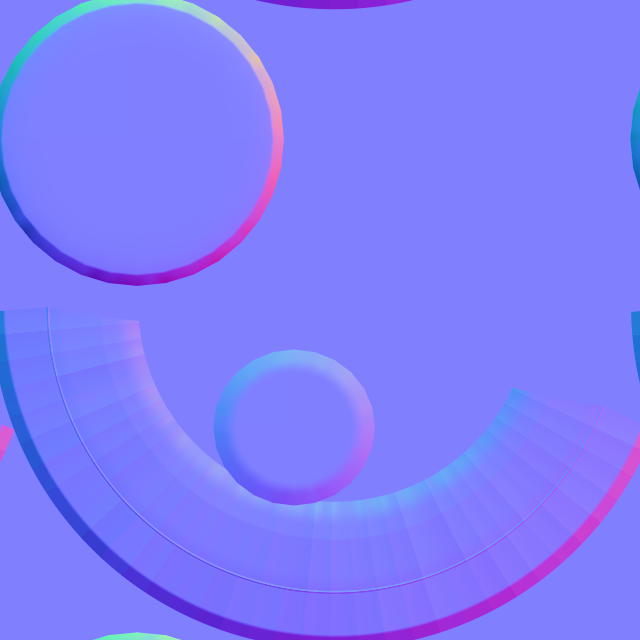
Reproduce this texture map procedurally as a WebGL 1 fragment shader.

```glsl
precision highp float;
// Tileable tangent-space normal map: two bevelled discs and a segmented trough
// bent into an arc. Each shape yields a surface tilt (xy) and a coverage mask;
// the tilts are layered, then encoded as a unit normal.

uniform vec2 u_resolution;

#define BIG_DISC vec3(0.2142, 0.7826, 0.2293)
#define SMALL_DISC vec3(0.4596, 0.3320, 0.1262)
#define ARC_CENTER vec2(0.5225, 0.5220)
#define ARC_INNER 0.3060
#define ARC_SHELF 0.3650
#define ARC_GROOVE 0.4490
#define ARC_RIM 0.5160
#define ARC_OUTER 0.5365
#define ARC_SPAN vec2(0.356, 3.138)
#define ARC_SEGMENTS 34.0
#define RIM_TILT 0.30
#define FACET_TILT 0.035

const float TAU = 6.2831853;

float hash(float x) {
  x = fract(x * 0.1031);
  x *= x + 33.33;
  return fract(x * (x + x));
}

// Smooth random values along a line
float noise(float x) {
  float f = fract(x);
  return mix(hash(floor(x)), hash(floor(x) + 1.0), f * f * (3.0 - 2.0 * f));
}

// One-pixel coverage from a signed distance (positive inside)
float cover(float d) {
  return clamp(d * min(u_resolution.x, u_resolution.y) + 0.5, 0.0, 1.0);
}

// Polygonal disc. bevel = rim tilt, rim width, rim softness; glow = tilt, reach
vec3 disc(vec2 q, float radius, float sides, vec3 bevel, vec2 glow) {
  float angle = atan(q.y, q.x);
  float side = TAU / sides;
  float local = mod(angle, side) - 0.5 * side;
  float depth = radius - length(q) * cos(local) / cos(0.5 * side);
  float tilt = bevel.x * (1.0 - smoothstep(bevel.y, bevel.y + bevel.z, depth));
  tilt += glow.x * exp(-max(depth, 0.0) / glow.y);
  tilt *= 0.90 + 0.20 * noise((angle + TAU) * sides / TAU * 2.0);
  return vec3(q / max(length(q), 0.001) * tilt, cover(depth));
}

// Trough below its center, with a sloped lip, shelf, groove and steep outer rim
vec3 trough(vec2 q) {
  float r = length(q);
  vec2 outward = q / max(r, 0.001);
  vec2 tangent = vec2(-outward.y, outward.x);
  float angle = atan(-q.y, q.x);

  // Ends are slanted toward the lip and slightly toward the rim
  float slant = 0.073 * clamp((ARC_GROOVE - r) / (ARC_GROOVE - ARC_INNER), 0.0, 1.0)
              + 0.014 * clamp((r - ARC_GROOVE) / (ARC_OUTER - ARC_GROOVE), 0.0, 1.0);
  float ends = min(angle - ARC_SPAN.x - slant, ARC_SPAN.y - slant - angle) * r;
  float mask = cover(min(ends, min(r - ARC_INNER, ARC_OUTER - r)));

  // Radial profile
  float tilt = 0.025 + 0.03 * smoothstep(ARC_GROOVE, ARC_GROOVE + 0.004, r);
  tilt -= 0.035 * (1.0 - smoothstep(ARC_SHELF - 0.002, ARC_SHELF + 0.002, r));
  float beads = noise((angle + TAU) * ARC_SEGMENTS * 0.7);
  tilt -= (0.10 + 0.08 * beads) * (1.0 - smoothstep(ARC_INNER + 0.006, 0.348, r));
  tilt += 0.04 * smoothstep(ARC_GROOVE - 0.03, ARC_GROOVE, r) * step(r, ARC_GROOVE);
  tilt += 0.32 * smoothstep(ARC_RIM - 0.003, ARC_RIM + 0.003, r);

  // Groove: a dark outward wall beside a light inward wall
  tilt += 0.17 * (1.0 - smoothstep(0.0005, 0.0018, abs(r - ARC_GROOVE)));
  tilt -= 0.15 * (1.0 - smoothstep(0.0005, 0.0020, abs(r - ARC_GROOVE + 0.0025)));

  // Facets: a ramp across each segment with a step at its seam
  float cell = (angle - ARC_SPAN.x) / (ARC_SPAN.y - ARC_SPAN.x) * ARC_SEGMENTS;
  float band = step(ARC_GROOVE, r);
  float facet = fract(cell) - 0.5 + 0.7 * (hash(floor(cell) + 71.0 * band + 40.0) - 0.5);
  tilt += 0.025 * (hash(floor(cell) + 9.0 + 37.0 * band) - 0.5);
  return vec3(outward * tilt + tangent * facet * FACET_TILT, mask);
}

void layer(inout vec2 tilt, vec3 shape) {
  tilt = mix(tilt, shape.xy, shape.z);
}

void main() {
  vec2 p = gl_FragCoord.xy / u_resolution;
  vec2 tilt = vec2(0.0);

  // Neighbouring tiles bring in the parts that cross the borders
  for (int i = -1; i <= 1; i++) {
    for (int j = -1; j <= 1; j++) {
      vec2 q = p - vec2(float(i), float(j));
      layer(tilt, disc(q - BIG_DISC.xy, BIG_DISC.z, 32.0,
                       vec3(RIM_TILT, 0.0145, 0.005), vec2(0.15, 0.022)));
      layer(tilt, trough(q - ARC_CENTER));
    }
  }
  vec2 small = (p - SMALL_DISC.xy) * vec2(1.0, 1.035);
  layer(tilt, disc(small, SMALL_DISC.z, 24.0, vec3(0.17, 0.013, 0.026), vec2(0.02, 0.01)));

  // Encode the unit normal
  float up = sqrt(max(1.0 - 4.0 * dot(tilt, tilt), 0.0));
  gl_FragColor = vec4(0.5 + tilt, 0.5 + 0.5 * up, 1.0);
}
```
